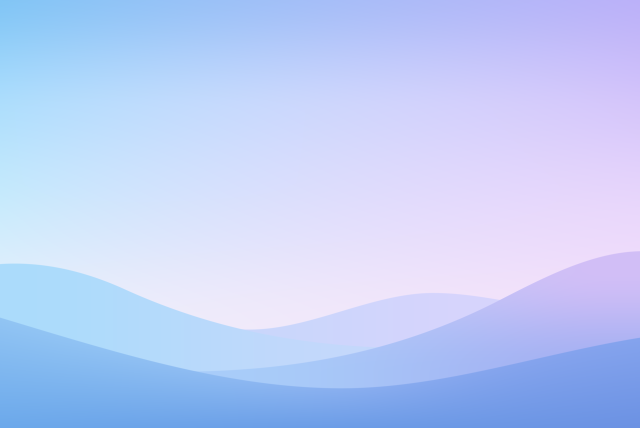
Write a WebGL 1 fragment shader that draws this background.

```glsl
precision highp float;

uniform vec2 u_resolution;

// Cubic curve from point a to point b with the given end slopes
float curve(float x, vec2 a, vec2 b, float slopeA, float slopeB) {
  float span = b.x - a.x;
  float t = clamp((x - a.x) / span, 0.0, 1.0);
  float s = 1.0 - t;
  float ends = mix(a.y, b.y, t * t * (3.0 - 2.0 * t));
  return ends + span * t * s * (slopeA * s - slopeB * t);
}

// Crest heights of the four hills
float middleCrest(float x) {
  vec2 top = vec2(0.677, 0.3155);
  return x < top.x ? curve(x, vec2(0.39, 0.23), top, 0.0, 0.0)
                   : curve(x, top, vec2(0.82, 0.289), 0.0, -0.26);
}

float leftCrest(float x) {
  vec2 bend = vec2(0.195, 0.324);
  return x < bend.x ? curve(x, vec2(0.0, 0.383), bend, 0.1, -0.68)
                    : curve(x, bend, vec2(0.6, 0.188), -0.68, -0.05);
}

float rightCrest(float x) {
  vec2 bend = vec2(0.781, 0.299);
  return x < bend.x ? curve(x, vec2(0.306, 0.132), bend, 0.03, 0.77)
                    : curve(x, bend, vec2(1.0, 0.413), 0.77, 0.03);
}

float frontCrest(float x) {
  vec2 dip = vec2(0.534, 0.0928);
  return x < dip.x ? curve(x, vec2(0.0, 0.258), dip, -0.45, 0.0)
                   : curve(x, dip, vec2(1.0, 0.211), 0.0, 0.24);
}

// Smooth blend through three colours across the width
vec3 across(float x, vec3 left, vec3 centre, vec3 right) {
  float s = 1.0 - x;
  vec3 control = 2.0 * centre - 0.5 * (left + right);
  return left * s * s + control * 2.0 * x * s + right * x * x;
}

vec3 skyColor(vec2 p) {
  vec3 top = across(p.x, vec3(0.50, 0.77, 0.96), vec3(0.64, 0.74, 0.97), vec3(0.73, 0.69, 0.975));
  vec3 upper = across(p.x, vec3(0.66, 0.86, 0.99), vec3(0.79, 0.835, 0.99), vec3(0.82, 0.76, 0.98));
  vec3 lower = across(p.x, vec3(0.78, 0.92, 0.99), vec3(0.87, 0.87, 0.99), vec3(0.91, 0.84, 0.985));
  vec3 horizon = across(p.x, vec3(0.92, 0.94, 0.985), vec3(0.945, 0.91, 0.98), vec3(0.96, 0.88, 0.98));
  vec3 color = mix(horizon, lower, smoothstep(0.22, 0.58, p.y));
  color = mix(color, upper, smoothstep(0.48, 0.85, p.y));
  return mix(color, top, smoothstep(0.74, 1.04, p.y));
}

float below(float y, float crest) {
  float soft = 0.75 / u_resolution.y;
  return 1.0 - smoothstep(-soft, soft, y - crest);
}

void main() {
  vec2 p = gl_FragCoord.xy / u_resolution;
  vec3 color = skyColor(p);

  // Pale hill in the distance
  vec3 middle = mix(vec3(0.79, 0.84, 0.985), vec3(0.84, 0.83, 0.99), smoothstep(0.4, 0.75, p.x));
  color = mix(color, middle, below(p.y, middleCrest(p.x)));

  // Light blue hill
  vec3 left = mix(vec3(0.67, 0.86, 0.985), vec3(0.77, 0.845, 0.985), smoothstep(0.0, 0.6, p.x));
  color = mix(color, left, below(p.y, leftCrest(p.x)));

  // Lilac hill fading to blue at its foot
  vec3 foot = mix(vec3(0.66, 0.80, 0.975), vec3(0.64, 0.69, 0.95), smoothstep(0.35, 0.95, p.x));
  vec3 lilac = mix(vec3(0.76, 0.78, 0.975), vec3(0.82, 0.745, 0.965), smoothstep(0.6, 0.95, p.x));
  vec3 right = mix(foot, lilac, smoothstep(0.13, 0.37, p.y));
  color = mix(color, right, below(p.y, rightCrest(p.x)));

  // Deep blue foreground
  float crest = frontCrest(p.x);
  vec3 base = mix(vec3(0.42, 0.66, 0.92), vec3(0.42, 0.57, 0.89), p.x);
  vec3 rim = mix(vec3(0.57, 0.77, 0.955), vec3(0.52, 0.64, 0.93), smoothstep(0.0, 0.9, p.x));
  vec3 front = mix(base, rim, clamp(p.y / crest, 0.0, 1.0));
  color = mix(color, front, below(p.y, crest));

  gl_FragColor = vec4(color, 1.0);
}
```
